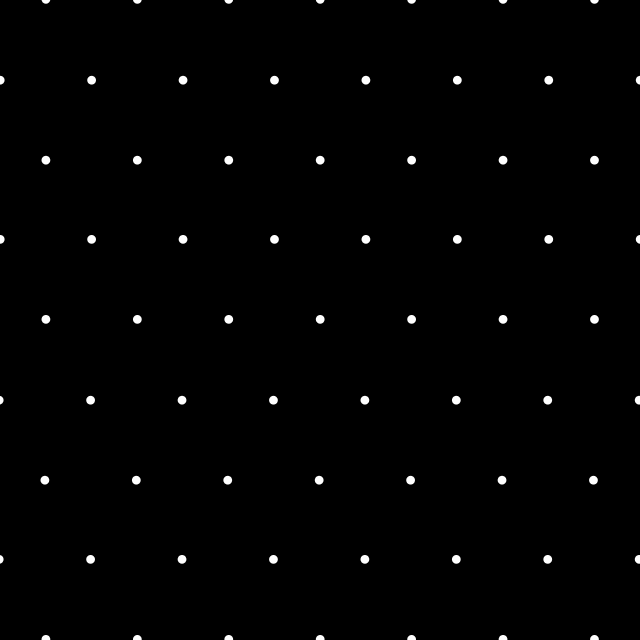
This pattern is drawn by a Shadertoy shader. Its source:

```glsl
// Slight misregistration of each row, in canvas units
vec2 rowDrift(float row) {
    float left = step(abs(row - 2.0), 1.5);
    float raised = step(mod(row, 4.0), 1.5);
    return vec2(mix(0.0003, -0.0013, left), mix(-0.0003, 0.0010, raised));
}

// Distance to the nearest dot of a staggered grid, 7 across and 8 down
float dotDistance(vec2 uv) {
    float line = floor(uv.y * 8.0 + 0.5);
    float row = mod(line, 8.0);
    vec2 drift = rowDrift(row);

    // Even rows sit half a column to the side
    float stagger = 0.5 * (1.0 - mod(row, 2.0));
    float column = (uv.x - drift.x) * 7.0 - stagger;
    float dx = (fract(column + 0.5) - 0.5) / 7.0;
    float dy = uv.y - line / 8.0 - drift.y;
    return length(vec2(dx, dy)) - 0.0068;
}

void mainImage(out vec4 fragColor, in vec2 fragCoord) {
    vec2 uv = fragCoord / iResolution.xy;
    float pixel = 1.0 / min(iResolution.x, iResolution.y);

    // White dots on black, with a one-pixel soft edge
    float ink = clamp(0.5 - dotDistance(uv) / pixel, 0.0, 1.0);
    fragColor = vec4(vec3(ink), 1.0);
}
```
